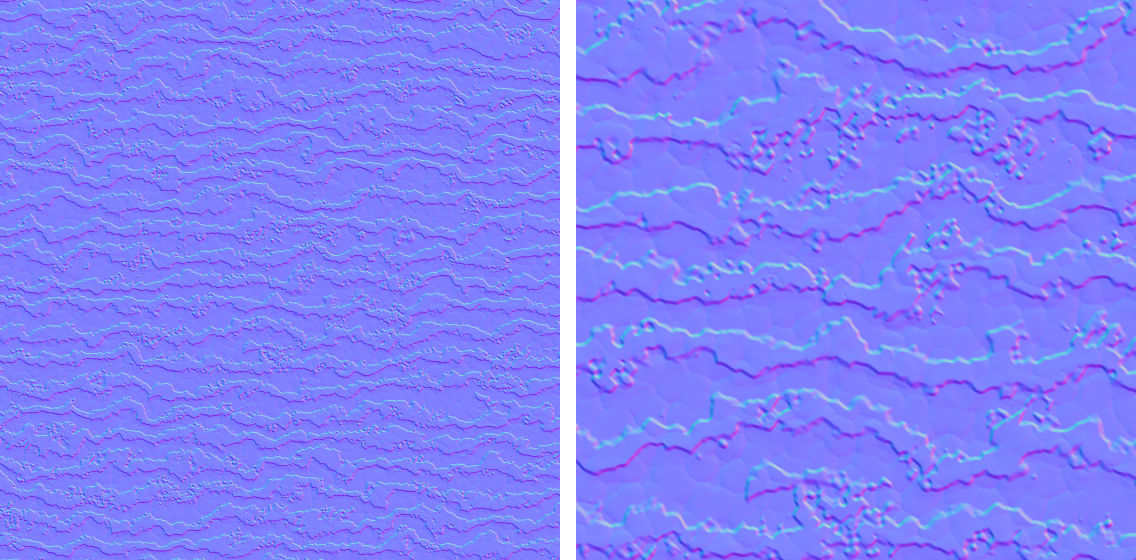
Left: the whole. Right: its middle third, enlarged.
Reproduce this texture map procedurally as a WebGL 1 fragment shader.

```glsl
precision highp float;

uniform vec2 u_resolution;

#define BANDS 21.0          // raised bands over the canvas height
#define BAND_HALF 0.21      // half thickness of a band, in band periods
#define MEANDER 1.6         // wander of the bands, in band periods
#define CLIFF_SOFT 0.05     // half width of a cliff, in band periods
#define CLIFF_HEIGHT 0.0015
#define SKIRT_HEIGHT 0.0004 // gentle slope under each lower cliff
#define RAGGED 0.15         // roughness along clean cliffs
#define CRUMBLE 0.62        // roughness inside crumbled patches
#define GRAINS 270.0        // rough grains over the canvas
#define PEBBLES 74.0        // pebble cells over the canvas
#define PEBBLE_HEIGHT 0.0011
#define STEP 0.0008         // sampling distance for the slope

float hash(vec2 p) {
  return fract(sin(dot(p, vec2(127.1, 311.7))) * 43758.545);
}

float noise(vec2 p) {
  vec2 i = floor(p), f = fract(p);
  f = f * f * (3.0 - 2.0 * f);
  return mix(mix(hash(i), hash(i + vec2(1.0, 0.0)), f.x),
             mix(hash(i + vec2(0.0, 1.0)), hash(i + vec2(1.0, 1.0)), f.x), f.y);
}

// Rotated octaves keep the lattice from showing as straight steps
float fbm(vec2 p) {
  float sum = 0.0, amp = 0.5;
  for (int i = 0; i < 4; i++) {
    sum += amp * (noise(p) - 0.5);
    p = mat2(1.6, 1.2, -1.2, 1.6) * p + vec2(17.3, 9.1);
    amp *= 0.55;
  }
  return sum;
}

// Squared distance to the nearest scattered pebble centre
float pebbleDistance(vec2 p) {
  vec2 cell = floor(p);
  float nearest = 4.0;
  for (int y = -1; y <= 1; y++) {
    for (int x = -1; x <= 1; x++) {
      vec2 id = cell + vec2(float(x), float(y));
      vec2 offset = id + vec2(hash(id), hash(id + 37.7)) - p;
      nearest = min(nearest, dot(offset, offset));
    }
  }
  return nearest;
}

float height(vec2 p) {
  // Signed position across the wandering band and distance inside its edge
  float across = fract(p.y * BANDS + MEANDER * fbm(p * vec2(18.0, 20.0))) - 0.5;
  float inside = BAND_HALF - abs(across);

  // Ragged cliffs that crumble softly in small patches
  float patchMask = smoothstep(0.54, 0.78, noise(p * vec2(31.0, 38.0) + 51.0));
  vec2 turned = mat2(0.8, 0.6, -0.6, 0.8) * p * GRAINS;
  float grain = 0.6 * noise(turned) + 0.4 * noise(turned * 0.47 + 8.0) - 0.5;
  float ragged = inside + grain * mix(RAGGED, CRUMBLE, patchMask);
  float soft = mix(CLIFF_SOFT, 1.9 * CLIFF_SOFT, patchMask);
  float cliff = smoothstep(-soft, soft, ragged);

  // Soft talus on the lower side only
  float skirt = smoothstep(-0.25, 0.0, inside) * (1.0 - smoothstep(-0.18, 0.18, across));

  // Faint flat-topped pebbles
  float dist2 = pebbleDistance(p * PEBBLES + 0.6 * fbm(p * 40.0));
  float pebble = -min(dist2 * dist2, 0.4);

  return CLIFF_HEIGHT * cliff + SKIRT_HEIGHT * skirt + PEBBLE_HEIGHT * pebble;
}

void main() {
  vec2 p = gl_FragCoord.xy / u_resolution.y;
  vec2 e = vec2(STEP, 0.0);

  // Slope by central differences, encoded as a tangent-space normal
  vec2 slope = vec2(height(p + e.xy) - height(p - e.xy),
                    height(p + e.yx) - height(p - e.yx)) / (2.0 * STEP);
  vec3 normal = normalize(vec3(-slope, 1.0));
  gl_FragColor = vec4(0.5 + 0.5 * normal, 1.0);
}
```
